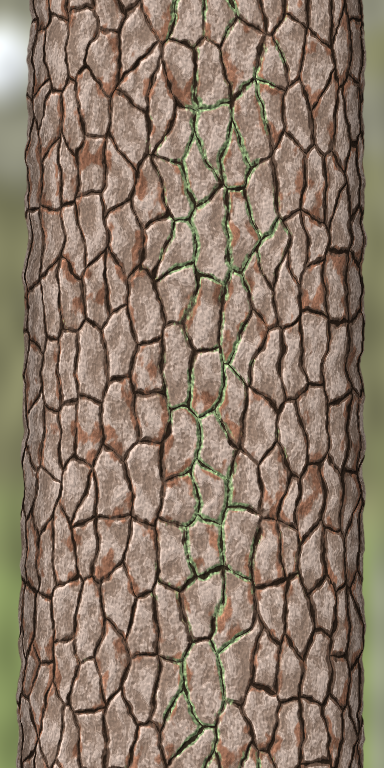
Write a Shadertoy shader that draws this texture.

```glsl
// Pine trunk: scaly pink-grey bark plates, dark furrows and moss before a blurred wood.

const vec3 PLATE_LIGHT = vec3(0.75, 0.67, 0.62);
const vec3 PLATE_MID   = vec3(0.57, 0.48, 0.42);
const vec3 RUST        = vec3(0.55, 0.37, 0.28);
const vec3 FURROW      = vec3(0.38, 0.30, 0.25);
const vec3 SHADOW      = vec3(0.15, 0.11, 0.08);
const vec3 MOSS        = vec3(0.52, 0.62, 0.44);
const vec3 WOOD_OLIVE  = vec3(0.50, 0.50, 0.37);
const vec3 WOOD_GREEN  = vec3(0.54, 0.60, 0.38);
const vec3 WOOD_HAZE   = vec3(0.62, 0.62, 0.58);
const vec3 SKY         = vec3(0.90, 0.92, 0.93);

const vec2 PLATE_SCALE = vec2(13.5, 6.2);   // plates per canvas width
const vec2 LIGHT_STEP  = vec2(-0.0035, 0.0045);
const float RELIEF     = 0.95;
const float MOSS_SPREAD = 0.42;

vec2 hash2(vec2 p) {
    p = vec2(dot(p, vec2(127.1, 311.7)), dot(p, vec2(269.5, 183.3)));
    return fract(sin(p) * 43758.545);
}

// Gradient noise, about -0.6 to 0.6
float noise(vec2 p) {
    vec2 i = floor(p), f = fract(p);
    vec2 u = f * f * f * (f * (f * 6.0 - 15.0) + 10.0);
    vec2 e = vec2(0.0, 1.0);
    float a = dot(hash2(i) * 2.0 - 1.0, f);
    float b = dot(hash2(i + e.yx) * 2.0 - 1.0, f - e.yx);
    float c = dot(hash2(i + e.xy) * 2.0 - 1.0, f - e.xy);
    float d = dot(hash2(i + e.yy) * 2.0 - 1.0, f - e.yy);
    return mix(mix(a, b, u.x), mix(c, d, u.x), u.y);
}

float fbm(vec2 p) {
    float sum = 0.0, amp = 1.0;
    for (int k = 0; k < 4; k++) {
        sum += amp * noise(p);
        p = mat2(1.6, 1.2, -1.2, 1.6) * p + 7.3;
        amp *= 0.5;
    }
    return sum;
}

// Distance to the nearest plate border, and a random value per plate
vec2 plates(vec2 p) {
    vec2 cell = floor(p), nearest = vec2(0.0), id = vec2(0.0);
    float best = 9.0, border = 9.0;
    for (int k = 0; k < 9; k++) {
        vec2 c = cell + vec2(k % 3 - 1, k / 3 - 1);
        vec2 r = c + 0.1 + 0.8 * hash2(c) - p;
        if (dot(r, r) < best) { best = dot(r, r); nearest = r; id = c; }
    }
    for (int k = 0; k < 25; k++) {
        vec2 c = id + vec2(k % 5 - 2, k / 5 - 2);
        vec2 r = c + 0.1 + 0.8 * hash2(c) - p;
        vec2 across = r - nearest;
        if (dot(across, across) > 0.0001) {
            vec2 n = normalize(across);
            // Level cracks stay thinner than upright furrows
            border = min(border, dot(0.5 * (r + nearest), n) * mix(1.0, 2.1, n.y * n.y));
        }
    }
    return vec2(border, hash2(id + 31.0).x);
}

// Bark layers: height, border distance, plate value, flake level
vec4 bark(vec2 q) {
    vec2 warp = vec2(fbm(q * vec2(9.0, 6.0)), fbm(q * vec2(8.0, 7.0) + 40.0));
    vec2 cell = plates((q + warp * vec2(0.022, 0.03)) * PLATE_SCALE);
    float border = cell.x + 0.085 * fbm(q * vec2(38.0, 26.0));
    float steps = (fbm(q * vec2(24.0, 14.0) + cell.y * 9.0) + 1.0) * 5.0;
    float flake = (floor(steps) + smoothstep(0.75, 1.0, fract(steps))) / 5.0 - 1.0;
    float height = 0.55 * smoothstep(0.0, 0.17, border) + 0.45 * flake
                 + 0.16 * fbm(q * vec2(95.0, 60.0));
    return vec4(height, border, cell.y, flake);
}

vec3 blurredWood(vec2 p) {
    float drift = noise(p * vec2(3.0, 4.0) + 5.0);
    vec3 col = mix(WOOD_GREEN, WOOD_OLIVE, smoothstep(0.4, 0.9, p.y + 0.4 * drift));
    col = mix(col, WOOD_HAZE, 0.6 * smoothstep(1.3, 1.9, p.y + drift));
    col = mix(col, WOOD_HAZE, 0.6 * smoothstep(0.7, 0.45, p.y) * smoothstep(0.94, 0.99, p.x));
    col = mix(col, SKY, smoothstep(0.16, 0.03, length(p - vec2(0.0, 1.84))));
    return col * (1.0 + 0.35 * noise(p * vec2(9.0, 5.0)));
}

void mainImage(out vec4 fragColor, in vec2 fragCoord) {
    vec2 p = fragCoord / iResolution.x;

    // Ragged outline and rounding of the trunk
    float left = mix(0.045, 0.075, p.y * 0.5) + 0.016 * fbm(vec2(p.y * 9.0, 2.0));
    float right = 0.948 + 0.018 * fbm(vec2(p.y * 9.0, 8.0));
    float side = clamp((2.0 * p.x - left - right) / (right - left), -1.0, 1.0);
    float inside = smoothstep(-0.002, 0.003, min(p.x - left, right - p.x));
    vec2 q = vec2(asin(side * 0.96) * 0.43, p.y);

    vec4 b = bark(q);
    float slope = b.x - bark(q + LIGHT_STEP).x;
    float patches = fbm(q * vec2(17.0, 11.0) + 20.0);
    float streaks = fbm(q * vec2(75.0, 28.0) + 60.0);
    float grain = noise(q * vec2(150.0, 120.0));

    // Furrow floor, then plates with rusty margins
    float rough = 0.07 * smoothstep(0.4, 0.95, side);
    float plate = smoothstep(0.07, 0.125, b.y - rough);
    vec3 floorCol = mix(FURROW, RUST, smoothstep(0.0, 0.6, streaks + 0.5 * patches));
    floorCol = mix(floorCol, SHADOW, 0.75 * smoothstep(0.1, 0.6, -streaks));
    vec3 plateCol = mix(PLATE_MID, PLATE_LIGHT, smoothstep(-0.4, 0.25, b.w + 0.3 * grain));
    float rust = smoothstep(0.12, 0.34, patches + 0.9 * (0.2 - b.y) + 0.35 * (b.z - 0.5));
    plateCol = mix(plateCol, RUST * (1.0 + 0.4 * b.w), 0.85 * rust);
    vec3 col = mix(floorCol, plateCol, plate);

    // Moss along the furrows, then the deepest cracks
    float belt = exp(-pow((side - 0.12) / MOSS_SPREAD, 2.0));
    float growth = 0.75 * belt + 0.9 * noise(q * vec2(9.0, 4.0) + 13.0) + 0.5 * streaks;
    float moss = smoothstep(0.5, 0.72, growth) * smoothstep(0.16, 0.09, b.y);
    col = mix(col, MOSS * (1.0 + 0.7 * grain), 0.85 * moss);
    float depth = 0.025 + 0.07 * noise(q * vec2(14.0, 9.0) + 3.0) + 0.4 * rough;
    float crack = smoothstep(depth + 0.025, depth - 0.02, b.y);
    col = mix(col, SHADOW, 0.88 * crack);

    // Relief light and darker rims
    col *= clamp(1.0 + RELIEF * slope, 0.45, 1.3) * (1.0 + 0.18 * grain);
    col *= 1.0 - 0.3 * smoothstep(0.8, 1.0, abs(side)) - 0.1 * smoothstep(0.4, 0.9, side);

    fragColor = vec4(clamp(mix(blurredWood(p), col, inside), 0.0, 1.0), 1.0);
}
```
